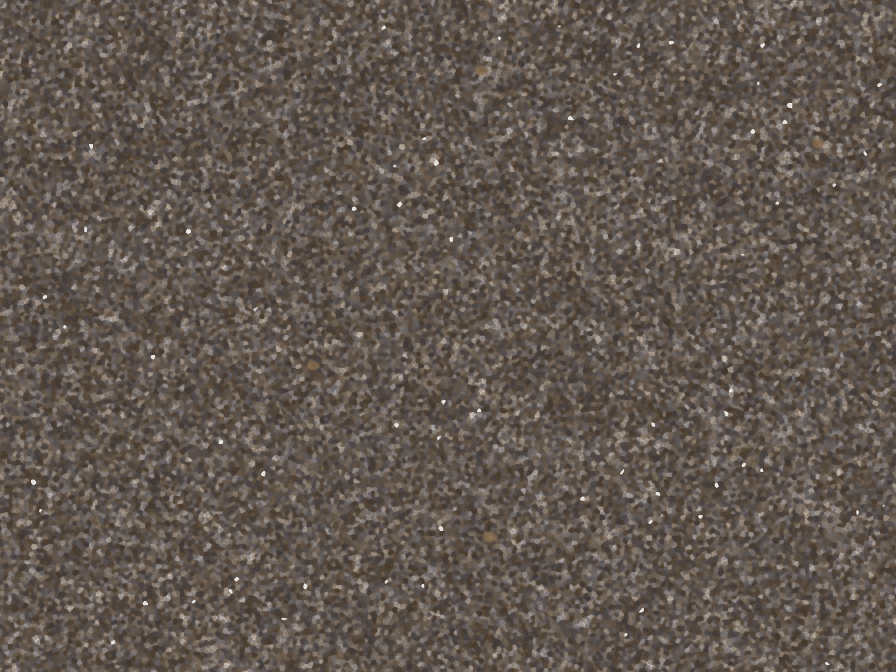
Reproduce this texture procedurally as a WebGL 1 fragment shader.

```glsl
precision highp float;
uniform vec2 u_resolution;

#define GRAINS 168.0        // grains per canvas height
#define GRAIN_EDGE 5.0      // higher gives harder grain borders
#define CONTRAST 0.41
#define PATCHINESS 0.4
#define HUE_SPREAD 0.012
#define GLINT_SHARE 0.0022
#define PEBBLES 12.0        // pebble cells per canvas height
#define PEBBLE_SHARE 0.03
#define GLINT_COLOR vec3(0.90, 0.89, 0.87)
#define OCHRE vec3(0.60, 0.47, 0.31)

vec3 hash3(vec2 p) {
  vec3 q = fract(p.xyx * vec3(0.1031, 0.1030, 0.0973));
  q += dot(q, q.yxz + 33.33);
  return fract((q.xxy + q.yzz) * q.zyx);
}

float cornerSlope(vec2 cell, vec2 offset) {
  return dot(hash3(cell).xy * 2.0 - 1.0, offset);
}

float gradientNoise(vec2 p) {
  vec2 i = floor(p);
  vec2 f = p - i;
  vec2 u = f * f * f * (f * (f * 6.0 - 15.0) + 10.0);
  vec2 e = vec2(1.0, 0.0);
  float low = mix(cornerSlope(i, f), cornerSlope(i + e, f - e), u.x);
  float high = mix(cornerSlope(i + e.yx, f - e.yx), cornerSlope(i + e.xx, f - e.xx), u.x);
  return mix(low, high, u.y);
}

// Soft cellular grains: x = tone, y = hue (both unit variance), z = glint cover
vec3 grainField(vec2 p) {
  vec2 cell = floor(p);
  vec2 sum = vec2(0.0);
  float glint = 0.0;
  float weightSum = 0.0;
  float weightSquares = 0.0;
  for (int y = -1; y <= 1; y++) {
    for (int x = -1; x <= 1; x++) {
      vec2 id = cell + vec2(float(x), float(y));
      vec3 place = hash3(id + 11.0);
      vec3 look = hash3(id + 517.0);
      vec2 d = id + place.xy - p;
      float w = exp(-GRAIN_EDGE * dot(d, d));
      float tone = (look.x + look.y - 1.0) * 2.45;
      float hue = (look.z - 0.5) * 3.46;
      sum += w * vec2(tone, hue);
      glint += w * step(1.0 - GLINT_SHARE, place.z);
      weightSum += w;
      weightSquares += w * w;
    }
  }
  return vec3(sum / sqrt(weightSquares), glint / weightSum);
}

// Rare larger grains
float pebbleCover(vec2 p) {
  vec2 cell = floor(p);
  vec3 h = hash3(cell + 71.0);
  vec2 d = p - cell - mix(vec2(0.25), vec2(0.75), h.xy);
  float radius = mix(0.05, 0.11, h.x);
  float disc = 1.0 - smoothstep(radius * 0.6, radius * 1.3, length(d * vec2(0.85, 1.1)));
  return disc * step(1.0 - PEBBLE_SHARE, h.z);
}

void main() {
  vec2 uv = gl_FragCoord.xy / u_resolution.y;
  vec3 grain = grainField(uv * GRAINS);

  // Faint clumps of lighter and darker sand
  float patches = gradientNoise(uv * 9.0 + 3.7) + gradientNoise(uv * 42.0 + 50.0);
  float tone = 0.97 * grain.x + PATCHINESS * patches;

  // Skewed tone curve: many dark grains, a long pale tail
  float level = 0.2 + 0.172 * exp(CONTRAST * tone);
  vec3 color = vec3(level) - vec3(0.0, 0.04, 0.07);
  color += HUE_SPREAD * grain.y * vec3(0.8, 0.0, -1.3);

  // Accents
  color = mix(color, OCHRE, 0.6 * pebbleCover(uv * PEBBLES));
  color = mix(color, GLINT_COLOR, smoothstep(0.3, 0.8, grain.z));
  gl_FragColor = vec4(clamp(color, 0.0, 1.0), 1.0);
}
```
